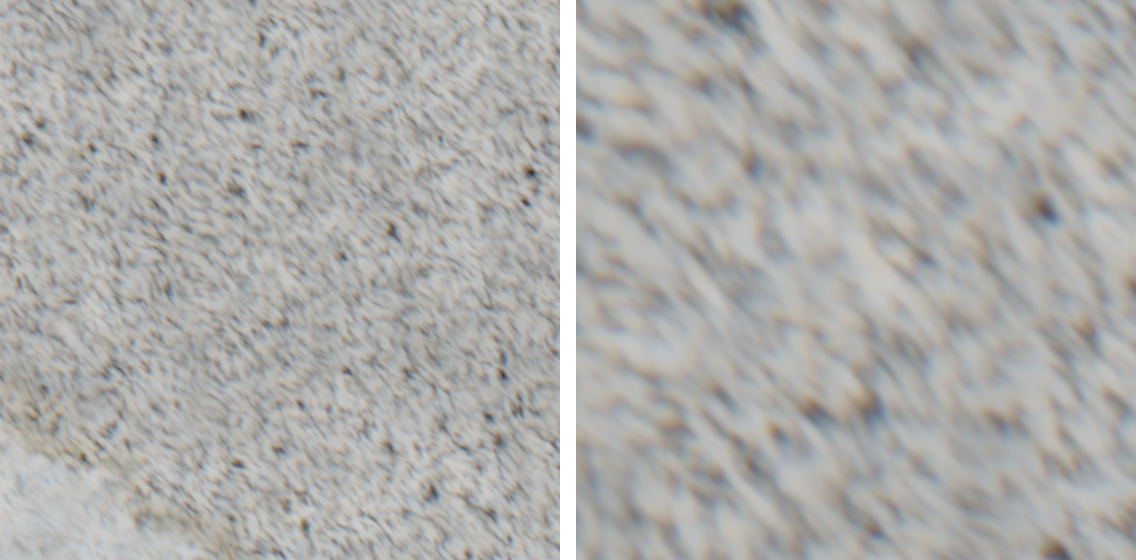
Left: the whole. Right: its middle third, enlarged.
Reproduce this texture procedurally as a Shadertoy shader.

```glsl
// Pale grey stone with fine slanting grain, dark pits, colour fringes and a worn light corner.

const vec3 STONE = vec3(0.694, 0.692, 0.684);
const vec3 WORN = vec3(0.765, 0.770, 0.770);
const vec3 RIM_TINT = vec3(-0.020, -0.034, -0.066);
const vec3 WARM_TINT = vec3(0.012, 0.000, -0.016);

const float GRAIN_ANGLE = -0.82;             // radians, falling to the right
const vec2 GRAIN_SCALE = vec2(38.0, 76.0);   // cells along and across the grain
const float GRAIN_CONTRAST = 0.172;
const float GRAIN_SKEW = 0.7;                // deepens the dark side
const float STAIN_CONTRAST = 0.055;
const float FRINGE = 0.0028;                 // shift between colour channels
const float PIT_CELLS = 14.0;
const float PIT_CHANCE = 0.5;
const vec2 PIT_SIZE = vec2(0.0130, 0.0068);

vec2 hash2(vec2 p) {
    vec3 q = fract(p.xyx * vec3(0.1031, 0.1030, 0.0973));
    q += dot(q, q.yzx + 33.33);
    return fract((q.xx + q.yz) * q.zy);
}

// Gradient noise, roughly -0.7 to 0.7
float corner(vec2 cell, vec2 offset, vec2 f) {
    float a = 6.2832 * hash2(cell + offset + 200.0).x;
    return dot(vec2(cos(a), sin(a)), f - offset);
}

float noise(vec2 p) {
    vec2 i = floor(p), f = p - i;
    vec2 u = f * f * f * (f * (f * 6.0 - 15.0) + 10.0);
    float low = mix(corner(i, vec2(0, 0), f), corner(i, vec2(1, 0), f), u.x);
    float high = mix(corner(i, vec2(0, 1), f), corner(i, vec2(1, 1), f), u.x);
    return mix(low, high, u.y);
}

vec2 turn(vec2 p, float angle) {
    float c = cos(angle), s = sin(angle);
    return vec2(c * p.x + s * p.y, c * p.y - s * p.x);
}

// Streaky relief: coarse, middle and fine grain, stronger in some areas
float grain(vec2 p) {
    vec2 bent = p + 0.014 * vec2(noise(p * 11.0), noise(p * 11.0 + 41.0));
    vec2 q = turn(bent, GRAIN_ANGLE);
    float h = noise(q * GRAIN_SCALE);
    h += 0.50 * noise(q * GRAIN_SCALE * 0.45 + 31.0);
    h += 0.50 * noise(q * GRAIN_SCALE * 1.8 + 17.0);
    h += 0.10 * noise(p * 190.0);
    h *= 1.0 + 0.7 * noise(p * 13.0 + 61.0);
    return h - GRAIN_SKEW * h * h;
}

// Scattered soft dark pits, stretched along the grain
float pits(vec2 p) {
    p += 0.005 * vec2(noise(p * 70.0), noise(p * 70.0 + 23.0));
    vec2 cell = floor(p * PIT_CELLS);
    float depth = 0.0;
    for (int y = -1; y <= 1; y++) {
        for (int x = -1; x <= 1; x++) {
            vec2 id = cell + vec2(x, y);
            vec2 place = hash2(id + 71.0);
            vec2 kind = hash2(id + 313.0);
            vec2 shape = hash2(id + 577.0);
            vec2 d = p - (id + place) / PIT_CELLS;
            d = turn(d, GRAIN_ANGLE + 1.3 * (shape.x - 0.5));
            d /= PIT_SIZE * mix(0.7, 1.25, shape.y);
            float strength = mix(0.11, 0.40, kind.y * kind.y);
            depth += step(kind.x, PIT_CHANCE) * strength * exp(-dot(d, d));
        }
    }
    return depth;
}

// Light and dark of one colour channel
float relief(vec2 p, float worn) {
    return GRAIN_CONTRAST * grain(p) * mix(1.0, 0.42, worn)
         - pits(p) * mix(1.0, 0.6, worn);
}

void mainImage(out vec4 fragColor, in vec2 fragCoord) {
    vec2 p = fragCoord / iResolution.y;

    // Worn corner with a ragged edge and an ochre rim
    float edge = 0.268 - p.y - 0.70 * p.x;
    edge += 0.09 * noise(p * 8.0 + 5.0) + 0.05 * noise(p * 24.0);
    float worn = smoothstep(-0.015, 0.055, edge);
    float rimDistance = (edge + 0.022) / 0.032;
    float rim = exp(-rimDistance * rimDistance);

    // Broad stains of tone and warmth
    vec3 color = mix(STONE, WORN, worn) + RIM_TINT * rim;
    float stain = noise(p * 4.0 + 9.0) + 0.8 * noise(p * 9.0 + 27.0);
    stain += 0.8 * noise(p * 21.0 + 51.0);
    color += STAIN_CONTRAST * stain;
    color += WARM_TINT * (noise(p * 24.0 + 3.0) + noise(p * 60.0)) * 1.5;

    // Relief, shifted per channel: ochre above left, blue below right
    vec2 shift = FRINGE * vec2(cos(GRAIN_ANGLE), sin(GRAIN_ANGLE));
    color.r += relief(p - shift, worn);
    color.g += relief(p, worn);
    color.b += relief(p + shift, worn);

    fragColor = vec4(clamp(color, 0.0, 1.0), 1.0);
}
```
